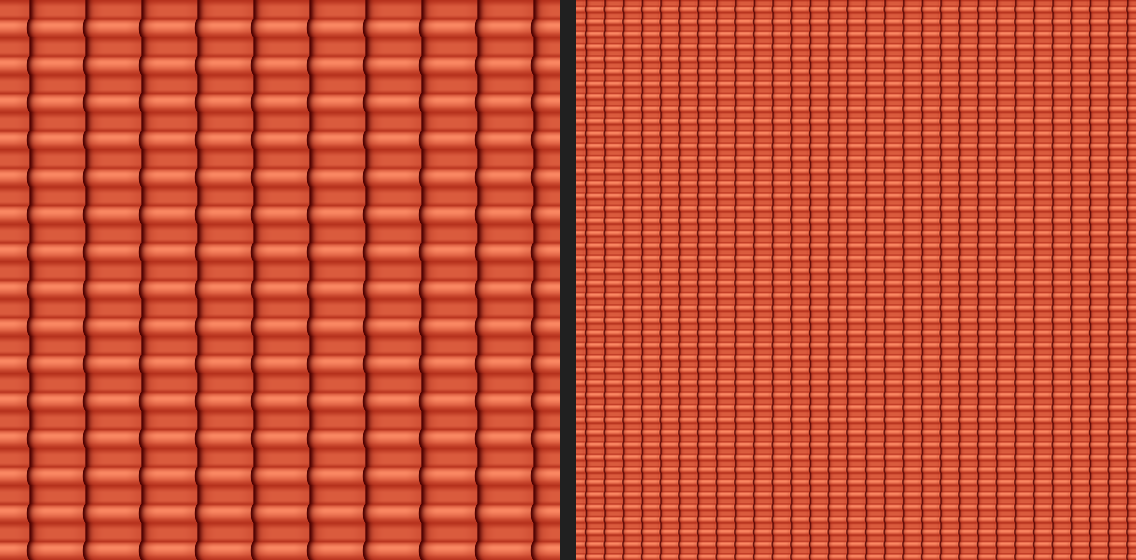
Left, the tile; right, the same tile 3 across and 3 down.
Reproduce this texture procedurally as a Shadertoy shader.

```glsl
const vec3 SHADOW = vec3(0.29, 0.0, 0.0);
const vec3 GROOVE = vec3(0.71, 0.19, 0.11);
const vec3 CLAY   = vec3(0.855, 0.355, 0.24);
const vec3 SHINE  = vec3(0.98, 0.53, 0.385);

// Flat pan; h runs from 0 at its foot to 1 at its top
vec3 panColor(float h) {
    float light = smoothstep(-0.08, 0.22, h) * (1.0 - smoothstep(0.58, 1.04, h));
    return mix(GROOVE, CLAY, light);
}

// Rounded roll, lit from above its middle
vec3 rollColor(float h) {
    float light = smoothstep(-0.08, 0.36, h) * (1.0 - smoothstep(0.84, 1.04, h));
    float shine = smoothstep(0.16, 0.66, h) * (1.0 - smoothstep(0.66, 0.96, h));
    return mix(mix(GROOVE, CLAY, light), SHINE, shine);
}

void mainImage(out vec4 fragColor, in vec2 fragCoord) {
    vec2 grid = vec2(10.0, 15.0);
    vec2 cell = fragCoord / iResolution.xy * grid;
    vec2 pixel = grid / iResolution.xy;

    // Each row is half roll and half pan
    float v = fract(cell.y);
    float h = fract(2.0 * v);
    vec3 color = v < 0.5 ? rollColor(h) : panColor(h);

    // The overlapping edge bulges left along each roll
    float arc = v < 0.5 ? pow(max(4.0 * h * (1.0 - h), 0.0), 0.65) : 0.0;
    float u = fract(cell.x - 0.525 + 0.048 * arc);

    // Gentle falloff towards both ends of a tile
    float ends = 1.0 - smoothstep(0.08, 0.34, u) + 0.7 * smoothstep(0.74, 1.0, u);
    color = mix(color, GROOVE, 0.3 * ends);

    // Shadow cast by the neighbouring tile, smoothed across its sharp edge
    float side = u > 0.5 ? u - 1.0 : u;
    float shadow = exp(-pow(max(side, 0.0) / 0.084, 1.8));
    shadow *= smoothstep(-0.5, 0.5, side / pixel.x);
    color = mix(color, SHADOW, shadow);

    fragColor = vec4(color, 1.0);
}
```
